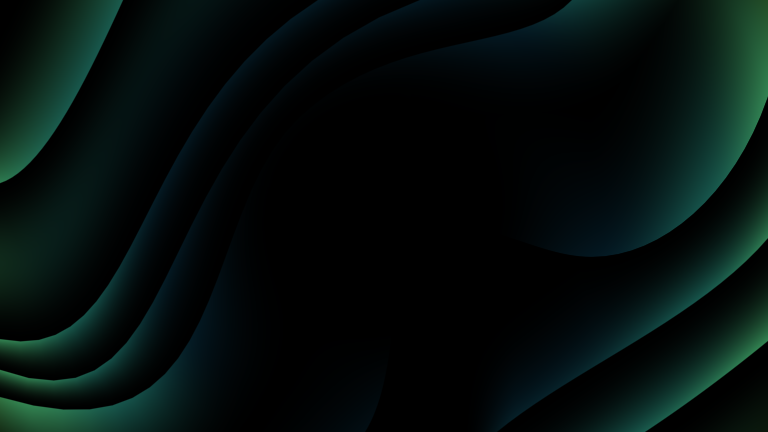
Write a Shadertoy shader that draws this background.

```glsl
// Dark flowing ribbons whose curved edges glow blue, teal and green towards the canvas border.

const float ASPECT = 16.0 / 9.0;
const int SEGMENTS = 20;            // straight pieces per curve
const float FAR = 50.0;             // how far open curve ends continue
const vec2 CENTRE = vec2(0.889, 0.5);

const vec3 BLUE  = vec3(0.015, 0.100, 0.140);
const vec3 TEAL  = vec3(0.090, 0.340, 0.300);
const vec3 GREEN = vec3(0.200, 0.520, 0.320);
const vec3 OLIVE = vec3(0.170, 0.320, 0.120);

const float CORNER_WIDTH = 0.23;    // glow reach of the top left shape
const float SWEEP_WIDTH  = 0.24;    // glow reach of the long inner sweep
const float LOBE_WIDTH   = 0.36;    // glow reach of the right lobe
const float WAVE_WIDTH   = 0.24;    // glow reach of the lower right waves
const float FIN_WIDTH    = 0.24;    // glow reach of the bottom fin
const float BAND_LEVEL   = 0.33;    // brightness of the broad left band
const float FIN_LEVEL    = 0.60;

vec2 bezier(vec2 a, vec2 b, vec2 c, vec2 d, float t) {
    float s = 1.0 - t;
    return s * s * s * a + 3.0 * s * t * (s * b + t * c) + t * t * t * d;
}

// Signed distance to a cubic, positive on the left of its direction.
// The flags continue the start or the end as a straight ray.
float curveDistance(vec2 p, vec2 a, vec2 b, vec2 c, vec2 d, bool openStart, bool openEnd) {
    float nearest = 1e6, side = 1.0;
    vec2 from = a;
    for (int i = 1; i <= SEGMENTS; i++) {
        vec2 to = bezier(a, b, c, d, float(i) / float(SEGMENTS));
        vec2 e = to - from, v = p - from;
        float lo = (openStart && i == 1) ? -FAR : 0.0;
        float hi = (openEnd && i == SEGMENTS) ? FAR : 1.0;
        vec2 gap = v - e * clamp(dot(v, e) / dot(e, e), lo, hi);
        float dist = dot(gap, gap);
        if (dist < nearest) {
            nearest = dist;
            side = e.x * v.y - e.y * v.x < 0.0 ? -1.0 : 1.0;
        }
        from = to;
    }
    return side * sqrt(nearest);
}

float closer(float a, float b) { return abs(a) < abs(b) ? a : b; }

// Light falling from 1 at the edge to 0 at the given width.
float fade(float dist, float width) {
    float f = clamp(1.0 - abs(dist) / max(width, 1e-4), 0.0, 1.0);
    return f * f;
}

// Hue and strength grow with the distance from the centre.
vec3 radialColour(float r) {
    vec3 c = BLUE * smoothstep(0.25, 0.55, r);
    c = mix(c, TEAL, smoothstep(0.50, 0.78, r));
    c = mix(c, GREEN, smoothstep(0.74, 0.95, r));
    return mix(c, OLIVE, smoothstep(0.93, 1.08, r));
}

void mainImage(out vec4 fragColor, in vec2 fragCoord) {
    vec2 p = fragCoord / iResolution.xy * vec2(ASPECT, 1.0);
    float soft = 0.8 / iResolution.y;

    // Left curves, from the corner inwards
    float corner = curveDistance(p, vec2(0.285, 1.0), vec2(0.185, 0.78),
        vec2(0.093, 0.606), vec2(0.0, 0.576), true, true);
    float outer = curveDistance(p, vec2(0.736, 1.0), vec2(0.292, 0.722),
        vec2(0.336, 0.148), vec2(0.0, 0.215), true, true);
    float middle = curveDistance(p, vec2(0.972, 1.0), vec2(0.301, 0.757),
        vec2(0.475, -0.03), vec2(0.0, 0.144), true, true);
    vec2 bend = vec2(0.694, 0.729);
    float sweep = closer(
        curveDistance(p, vec2(1.324, 1.0), vec2(1.204, 0.873), vec2(0.914, 0.935), bend, true, false),
        curveDistance(p, bend, vec2(0.451, 0.502), vec2(0.551, -0.088), vec2(0.0, 0.081), false, true));

    // Right curves and the bottom fin
    vec2 belly = vec2(1.37, 0.405);
    float lobe = closer(
        curveDistance(p, vec2(1.817, 0.954), vec2(1.782, 0.63), vec2(1.574, 0.405), belly, true, false),
        curveDistance(p, belly, vec2(1.273, 0.405), vec2(1.192, 0.456), vec2(1.076, 0.477), false, true));
    float wave = curveDistance(p, vec2(1.778, 0.449), vec2(1.62, 0.264),
        vec2(1.331, 0.148), vec2(1.15, 0.0), true, true);
    float lowWave = curveDistance(p, vec2(1.778, 0.211), vec2(1.69, 0.139),
        vec2(1.597, 0.069), vec2(1.493, 0.0), true, true);
    float fin = curveDistance(p, vec2(0.845, 0.0), vec2(0.891, 0.074),
        vec2(0.905, 0.19), vec2(0.914, 0.306), true, true);

    // Inner field: sweep, lobe and fin
    float light = fade(sweep, SWEEP_WIDTH);
    light = max(light, fade(lobe, LOBE_WIDTH) * smoothstep(soft, -soft, lobe));
    light = max(light, FIN_LEVEL * fade(fin, FIN_WIDTH) * smoothstep(-soft, soft, fin));

    // Lower right waves, each shaded up to its neighbour
    float waveLight = fade(wave, min(abs(wave) + abs(lobe), WAVE_WIDTH))
        * smoothstep(0.0, 0.25, -fin);
    float underLobe = smoothstep(-soft, soft, lobe) * smoothstep(1.07, 1.2, p.x);
    light = mix(light, waveLight, underLobe);
    float lowLight = fade(lowWave, min(abs(lowWave) + abs(wave), WAVE_WIDTH));
    light = mix(light, lowLight, smoothstep(-soft, soft, wave));
    light = mix(light, 0.3 * smoothstep(0.02, 0.22, lowWave), smoothstep(-soft, soft, lowWave));

    // Left ribbons, painted outwards
    light = mix(light, fade(middle, abs(middle) + abs(sweep)), smoothstep(soft, -soft, sweep));
    light = mix(light, fade(outer, abs(outer) + abs(middle)), smoothstep(soft, -soft, middle));
    float across = abs(corner) / (abs(corner) + abs(outer) + 1e-4);
    float band = sin(3.14159 * across);
    light = mix(light, BAND_LEVEL * band * band, smoothstep(soft, -soft, outer));
    light = mix(light, fade(corner, CORNER_WIDTH), smoothstep(soft, -soft, corner));

    fragColor = vec4(light * radialColour(distance(p, CENTRE)), 1.0);
}
```
